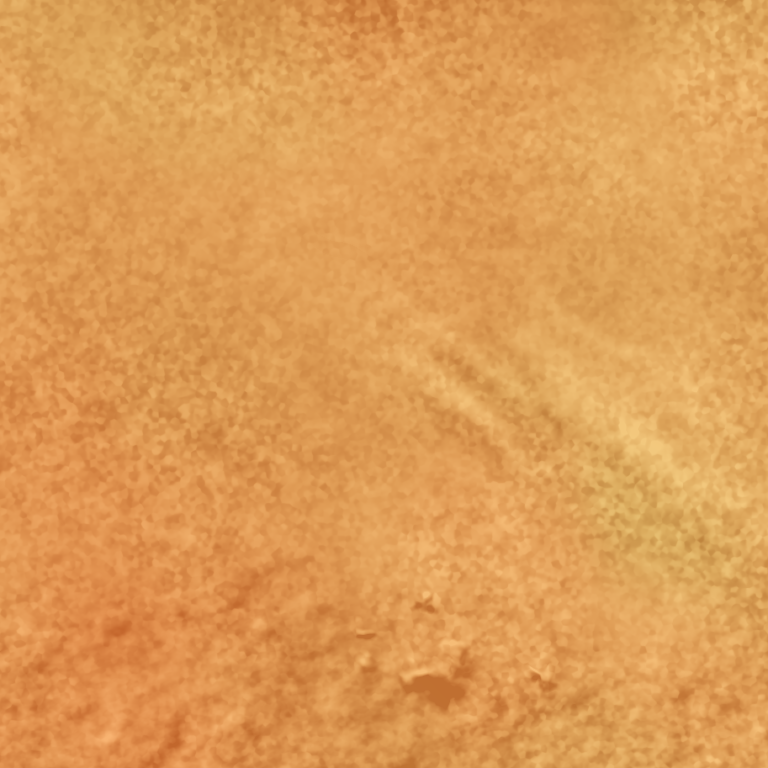
A Shadertoy shader for this texture:

```glsl
// Warm desert sand: broad drifts of tone, fine grain, slanted wind ridges
// and a rough, redder foot with a few clods. All noise is smoothed cellular
// noise; one scalar tone is built up and then passed through a colour ramp.

#define GRAIN_SCALE 145.0
#define GRAIN_CONTRAST 0.17
#define DRIFT_CONTRAST 0.15
#define RIDGE_CONTRAST 0.20
#define RELIEF_CONTRAST 0.30
#define CLOD_COUNT 8
#define CLOD_SIZE 0.024
#define SAND_DARK vec3(0.75, 0.45, 0.20)
#define SAND_MID vec3(0.875, 0.617, 0.337)
#define SAND_LIGHT vec3(0.96, 0.75, 0.47)
#define RED_SHIFT vec3(0.012, -0.045, -0.025)

float hash(vec2 cell) {
    vec3 q = fract(cell.xyx * vec3(0.1031, 0.1030, 0.0973));
    q += dot(q, q.yzx + 33.33);
    return fract((q.x + q.y) * q.z);
}

// Random cell values blended by distance to each cell point, about -1 to 1
float cellNoise(vec2 p) {
    vec2 id = floor(p), f = p - id, sum = vec2(0.0);
    for (int y = -1; y <= 1; y++)
    for (int x = -1; x <= 1; x++) {
        vec2 o = vec2(x, y), cell = id + o;
        vec2 d = o + vec2(hash(cell), hash(cell + 57.0)) - f;
        float w = exp(-5.0 * dot(d, d));
        sum += w * vec2(2.0 * hash(cell + 113.0) - 1.0, 1.0);
    }
    return 1.6 * sum.x / sum.y;
}

float layers(vec2 p) {
    float sum = 0.0, amp = 0.6;
    for (int i = 0; i < 4; i++) {
        sum += amp * cellNoise(p);
        p = mat2(1.6, 1.2, -1.2, 1.6) * p + 19.7;
        amp *= 0.55;
    }
    return sum;
}

// Soft elliptical patch: 1 at the centre, fading outwards
float patchAt(vec2 p, vec2 centre, vec2 radius) {
    vec2 d = (p - centre) / radius;
    return exp(-dot(d, d));
}

// Lit tops and shaded undersides of clods on a loose spiral
float clods(vec2 p) {
    float tone = 0.0;
    vec2 warp = 0.007 * vec2(cellNoise(p * 65.0), cellNoise(p * 65.0 + 40.0));
    for (int i = 0; i < CLOD_COUNT; i++) {
        float k = float(i), angle = 2.4 * k + 0.4;
        float size = CLOD_SIZE / (1.0 + 0.25 * k);
        vec2 centre = vec2(0.575, 0.10) + 0.027 * k * vec2(cos(angle), 0.6 * abs(sin(angle)));
        vec2 d = (p - centre + warp) / size;
        tone -= 0.55 * smoothstep(1.3, 0.2, length(d * vec2(0.75, 1.0)));
        tone += 0.50 * smoothstep(1.0, 0.1, length((d - vec2(-0.4, 0.9)) * vec2(0.7, 1.2)));
    }
    return tone;
}

void mainImage(out vec4 fragColor, in vec2 fragCoord) {
    vec2 p = fragCoord / iResolution.y;

    // Axes along and across the wind ridges
    vec2 wind = vec2(dot(p, vec2(0.82, -0.57)), dot(p, vec2(0.57, 0.82)));
    vec2 bent = wind + vec2(0.0, 0.012 * cellNoise(p * 9.0));

    // Regions
    float drift = layers(p * 3.2 + 4.0);
    float foot = smoothstep(0.32, 0.06, p.y + 0.06 * drift);
    float ridges = patchAt(wind, vec2(0.32, 0.77), vec2(0.30, 0.15));
    float coarse = patchAt(wind, vec2(0.50, 0.74), vec2(0.36, 0.07));
    float scorched = patchAt(p, vec2(0.22, 0.48), vec2(0.22, 0.10));
    float smoothSand = patchAt(p, vec2(0.47, 0.50), vec2(0.16, 0.22));

    // Broad light and shade
    float tone = 0.53 + DRIFT_CONTRAST * drift;
    tone -= 0.34 * patchAt(p, vec2(0.55, 1.03), vec2(0.34, 0.09));
    tone -= 0.24 * patchAt(p, vec2(1.02, 0.62), vec2(0.13, 0.10));
    tone += 0.13 * patchAt(p, vec2(0.75, 0.86), vec2(0.45, 0.13));
    tone += 0.10 * ridges + 0.06 * smoothSand;
    tone -= 0.16 * coarse + 0.13 * scorched + 0.15 * foot;

    // Wind ridges: bright crests with a shaded lee side
    vec2 streak = bent * vec2(6.0, 27.0);
    float crest = cellNoise(streak) - 0.7 * cellNoise(streak + vec2(0.1, 0.5));
    tone += RIDGE_CONTRAST * ridges * crest;

    // Rough relief, lit from above
    vec2 rough = mat2(0.94, -0.34, 0.34, 0.94) * p * vec2(17.0, 25.0);
    float relief = layers(rough) - layers(rough + vec2(-0.15, 0.35));
    tone += RELIEF_CONTRAST * relief * (0.12 + 0.75 * foot);
    tone += clods(p);

    // Fine grain, stronger where the sand is coarse
    float grain = 0.75 * cellNoise(p * GRAIN_SCALE) + 0.45 * cellNoise(p * GRAIN_SCALE * 0.5 + 31.0);
    float grit = 0.85 + 0.25 * cellNoise(p * 6.0 + 8.0) + 0.65 * coarse + 0.4 * scorched - 0.4 * smoothSand;
    tone += GRAIN_CONTRAST * grit * grain;

    // Colour ramp with redder and yellower drifts
    tone = clamp(tone, 0.0, 1.0);
    vec3 sand = mix(SAND_DARK, SAND_MID, min(2.0 * tone, 1.0));
    sand = mix(sand, SAND_LIGHT, max(2.0 * tone - 1.0, 0.0));
    float red = 0.9 * foot * smoothstep(1.1, 0.1, p.x) + 0.5 * patchAt(p, vec2(0.05, 0.3), vec2(0.35, 0.22));
    red += 0.35 * cellNoise(p * 5.0 + 70.0) - 0.7 * coarse - 0.15;
    fragColor = vec4(sand + RED_SHIFT * red, 1.0);
}
```
